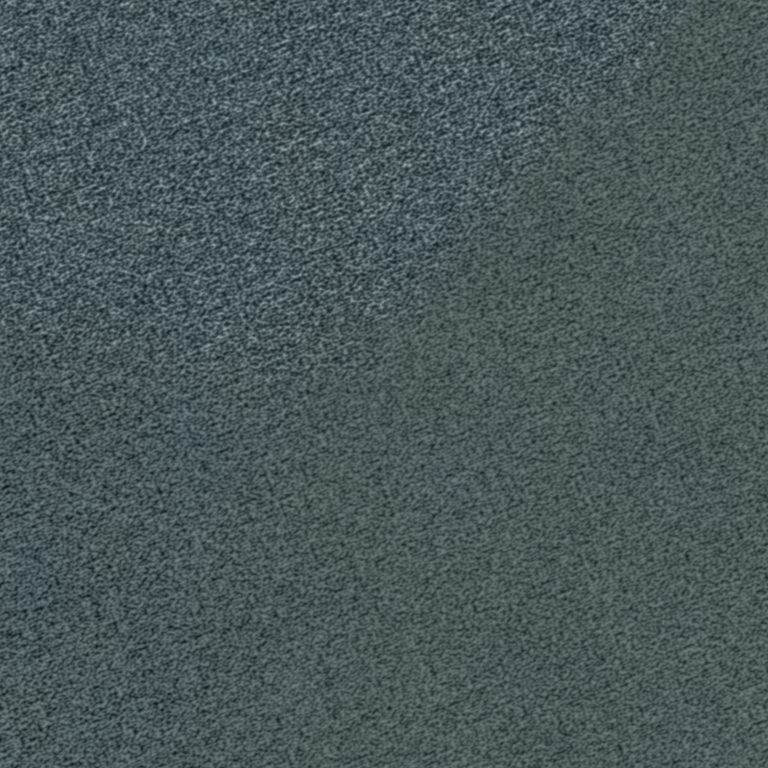
Write a Shadertoy shader that draws this texture.

```glsl
// Draws a dark blue-grey slate surface with slanted grain and a rough upper-left layer.

const vec3 DARK_SLATE = vec3(0.150, 0.200, 0.208);
const vec3 PALE_SLATE = vec3(0.480, 0.540, 0.545);
const vec3 BLUE_TINT = vec3(-0.010, 0.000, 0.010);
const vec3 GREY_TINT = vec3(0.004, 0.001, -0.004);
const float GRAIN_ANGLE = 0.38;

float hash(vec2 cell) {
    vec3 p = fract(cell.xyx * 0.1031);
    p += dot(p, p.yzx + 33.33);
    return fract((p.x + p.y) * p.z);
}

// Slope of a random direction at one lattice corner
float cornerSlope(vec2 cell, vec2 offset) {
    float angle = 6.28318 * hash(cell);
    return dot(vec2(cos(angle), sin(angle)), offset);
}

// Gradient noise centred on zero
float noise(vec2 p) {
    vec2 cell = floor(p);
    vec2 f = fract(p);
    vec2 s = f * f * f * (f * (f * 6.0 - 15.0) + 10.0);
    vec2 right = vec2(1, 0);
    vec2 up = vec2(0, 1);
    float low = mix(cornerSlope(cell, f), cornerSlope(cell + right, f - right), s.x);
    float high = mix(cornerSlope(cell + up, f - up), cornerSlope(cell + 1.0, f - 1.0), s.x);
    return mix(low, high, s.y);
}

float cloud(vec2 p, int octaves) {
    float sum = 0.0;
    float weight = 1.0;
    for (int i = 0; i < octaves; i++) {
        sum += weight * noise(p);
        p = mat2(1.6, 1.2, -1.2, 1.6) * p + 17.3;
        weight *= 0.6;
    }
    return sum;
}

vec2 rotate(vec2 p, float angle) {
    float c = cos(angle);
    float s = sin(angle);
    return vec2(c * p.x + s * p.y, c * p.y - s * p.x);
}

// Height of the broken layer edge across the canvas
float layerEdge(float x) {
    float leftRise = 0.08 * (1.0 - smoothstep(0.0, 0.3, x));
    float rightRise = 0.46 * smoothstep(0.3, 0.95, x);
    return 0.48 + leftRise + rightRise + 0.25 * smoothstep(0.86, 0.94, x);
}

// Fine specks, short flakes and longer streaks along the grain
float slateGrain(vec2 p) {
    float specks = noise(p * vec2(185.0, 245.0));
    float flakes = noise(p * vec2(85.0, 165.0) + 41.0);
    float streaks = noise(p * vec2(24.0, 80.0) + 73.0);
    return 0.66 * specks + 0.42 * flakes + 0.17 * streaks;
}

// Soft mask of a thin wavering crack between two points
float crack(vec2 p, vec2 a, vec2 b, float width) {
    vec2 along = b - a;
    float t = clamp(dot(p - a, along) / dot(along, along), 0.0, 1.0);
    float d = length(p - a - along * t);
    return (1.0 - smoothstep(0.3 * width, width, d)) * sin(3.14159 * t);
}

void mainImage(out vec4 fragColor, in vec2 fragCoord) {
    vec2 uv = fragCoord / iResolution.xy;
    vec2 grainSpace = rotate(uv, GRAIN_ANGLE);

    // Regions of differing roughness
    float ragged = 0.07 * cloud(uv * 9.0, 5);
    float rough = smoothstep(-0.07, 0.08, uv.y - layerEdge(uv.x) + ragged);
    float left = 1.0 - smoothstep(0.1, 0.5, uv.x + ragged);
    float contrast = mix(0.84 + 0.2 * left, 1.32, rough);

    // Pale flecks on the rough layer, dark pits on the smooth one
    float grain = slateGrain(grainSpace);
    grain += mix(-0.35, 0.3, rough) * (grain * grain - 0.04);
    float stain = cloud(grainSpace * vec2(5.0, 9.0) + 9.0, 3);
    float tone = 0.42 + contrast * grain + 0.045 * stain;
    tone += 0.025 * rough - 0.03 * left * (1.0 - rough);
    vec2 wobble = 0.004 * vec2(noise(uv * 45.0), noise(uv * 45.0 + 8.5));
    tone -= 0.14 * crack(uv + wobble, vec2(0.300, 0.39), vec2(0.340, 0.29), 0.003);
    tone -= 0.12 * crack(uv + wobble, vec2(0.105, 0.84), vec2(0.150, 0.73), 0.003);

    // Cool on the layered side, neutral on the smooth side
    float coolness = 0.8 * max(rough, 0.7 * left) + 0.5 * cloud(uv * 6.0 + 23.0, 2);
    vec3 tint = mix(GREY_TINT, BLUE_TINT, clamp(coolness, 0.0, 1.0));
    vec3 color = mix(DARK_SLATE, PALE_SLATE, clamp(tone, -0.3, 1.25)) + tint;
    fragColor = vec4(color, 1.0);
}
```
